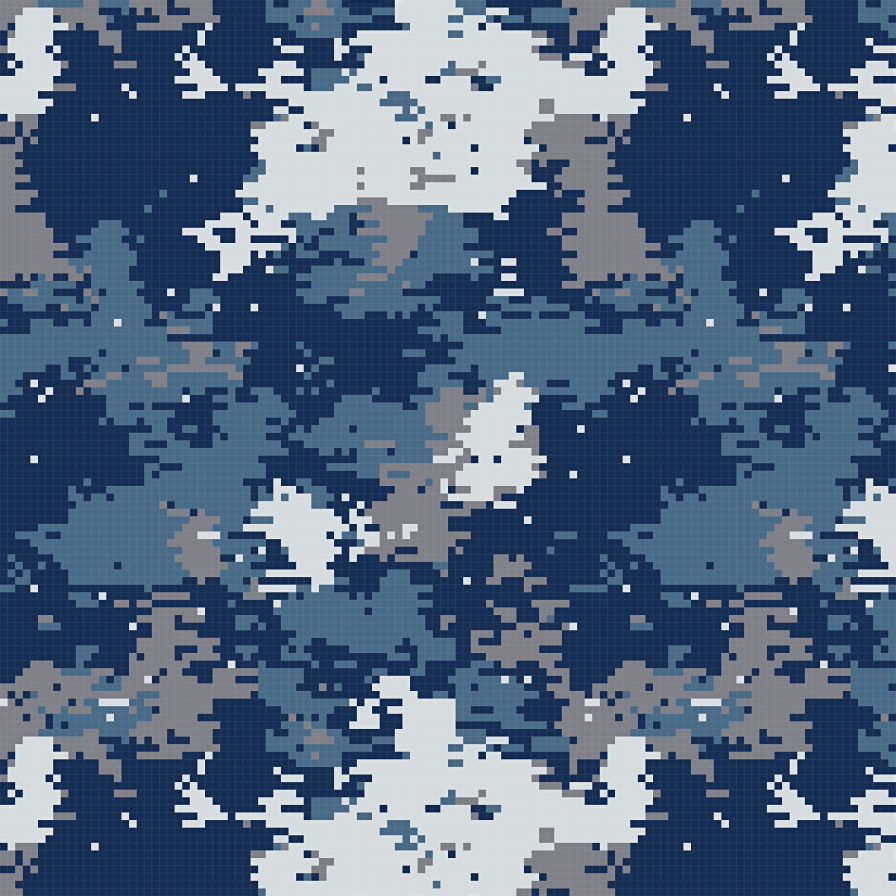
Write a Shadertoy shader that draws this pattern.

```glsl
// Seamlessly tiling digital camouflage in navy, steel blue, grey and white on a faint cell grid.

const float CELLS_ACROSS = 118.0;       // square cells along the canvas
const vec2 TILE = vec2(78.0, 96.0);     // cells in one repeat

const vec3 NAVY  = vec3(0.09, 0.18, 0.33);
const vec3 STEEL = vec3(0.29, 0.42, 0.53);
const vec3 GREY  = vec3(0.50, 0.50, 0.53);
const vec3 WHITE = vec3(0.84, 0.86, 0.87);

// Integer hash of a non-negative lattice point, 0 to 1
float hash(vec2 point, float seed) {
    uvec3 v = uvec3(point, seed) * 1664525u + 1013904223u;
    v.x += v.y * v.z;
    v.y += v.z * v.x;
    v.z += v.x * v.y;
    v ^= v >> 16u;
    v.x += v.y * v.z;
    return float(v.x >> 16u) / 65535.0;
}

vec2 wrap(vec2 index, vec2 period) {
    return floor(mod(index + 0.5, period));
}

// Value noise that repeats after `period` lattice steps
float tiledNoise(vec2 p, vec2 period, float seed) {
    vec2 i = floor(p);
    vec2 f = smoothstep(0.0, 1.0, p - i);
    float a = hash(wrap(i, period), seed);
    float b = hash(wrap(i + vec2(1, 0), period), seed);
    float c = hash(wrap(i + vec2(0, 1), period), seed);
    float d = hash(wrap(i + vec2(1, 1), period), seed);
    return mix(mix(a, b, f.x), mix(c, d, f.x), f.y);
}

// Horizontal dashes three cells long, shifted at random in each row
float dashes(vec2 cell, float seed) {
    float shift = floor(3.0 * hash(vec2(cell.y, 7.0), seed));
    float dash = floor((cell.x + shift + 0.5) / 3.0);
    return hash(wrap(vec2(dash, cell.y), vec2(TILE.x / 3.0, TILE.y)), seed);
}

// Broad blobs broken up by smaller lumps, dashes and single cells
float patchField(vec2 cell, float seed) {
    vec2 p = (cell + 0.5) / TILE;
    vec2 broad = vec2(6, 8);
    vec2 medium = vec2(15, 24);
    return 0.55 * tiledNoise(p * broad, broad, seed)
         + 0.25 * tiledNoise(p * medium, medium, seed + 1.0)
         + 0.16 * dashes(cell, seed + 2.0)
         + 0.04 * hash(cell, seed + 3.0);
}

// Layered colour of one cell; grey and steel lean towards the white patches
vec3 cellColor(vec2 index) {
    vec2 cell = wrap(index, TILE);
    float white = patchField(cell, 11.0);
    float grey = patchField(cell, 23.0) + 0.35 * (white - 0.5);
    float steel = patchField(cell, 37.0) + 0.3 * (white - 0.5);

    vec3 color = NAVY;
    if (steel > 0.53) color = STEEL;
    if (grey > 0.614) color = GREY;
    if (white > 0.61) color = WHITE;

    // Stray single cells
    if (hash(cell, 53.0) > 0.988) color = color == NAVY ? WHITE : NAVY;
    return color;
}

// Share of a pixel of the given width covered by a line centred at distance zero
vec2 lineCoverage(vec2 dist, float halfWidth, float pixel) {
    vec2 inner = max(dist - 0.5 * pixel, -halfWidth);
    vec2 outer = min(dist + 0.5 * pixel, vec2(halfWidth));
    return clamp((outer - inner) / pixel, 0.0, 1.0);
}

vec3 blendCells(vec3 a, vec3 b, vec3 c, vec3 d, vec2 t) {
    return mix(mix(a, b, t.x), mix(c, d, t.x), t.y);
}

void mainImage(out vec4 fragColor, in vec2 fragCoord) {
    vec2 p = fragCoord / iResolution.x * CELLS_ACROSS;
    float pixel = min(CELLS_ACROSS / iResolution.x, 1.0);

    // The four cells around the nearest grid corner
    vec2 corner = floor(p + 0.5);
    vec2 offset = p - corner;
    vec3 a = cellColor(corner - vec2(1, 1));
    vec3 b = cellColor(corner - vec2(0, 1));
    vec3 c = cellColor(corner - vec2(1, 0));
    vec3 d = cellColor(corner);

    // Smoothed cell edges with a slight contrast rim
    vec3 crisp = blendCells(a, b, c, d, clamp(offset / pixel + 0.5, 0.0, 1.0));
    vec3 soft = blendCells(a, b, c, d, clamp(offset + 0.5, 0.0, 1.0));
    vec3 color = crisp + 0.16 * (crisp - soft);

    // Faint pale grid between cells
    vec2 grid = lineCoverage(abs(offset), 0.06, pixel);
    color = mix(color, vec3(0.92, 0.95, 0.97), 0.07 * max(grid.x, grid.y));

    fragColor = vec4(clamp(color, 0.0, 1.0), 1.0);
}
```
